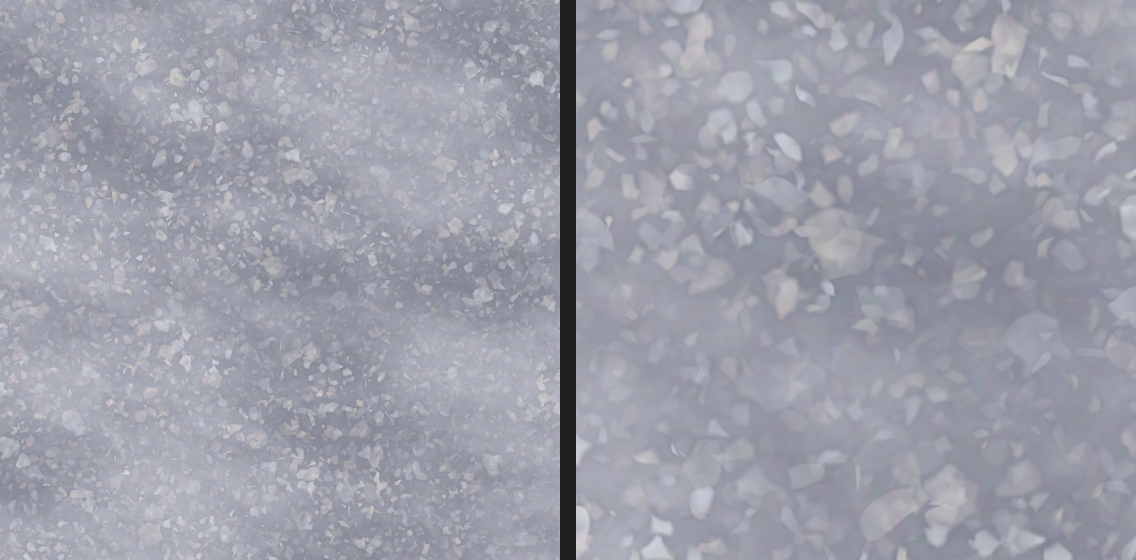
Left, the full canvas; right, a detail of the centre.
A WebGL 1 fragment shader for this texture:

```glsl
precision highp float;
uniform vec2 u_resolution;

#define LAYERS 6
#define COARSE_CELLS 19.0
#define FINE_CELLS 60.0
#define GRAIN_SHARE 0.72
#define EDGE_BLUR 0.0020
#define SHADE_DARK vec3(0.530, 0.540, 0.595)
#define SHADE_LIGHT vec3(0.690, 0.696, 0.742)
#define CHIP_WARM vec3(0.805, 0.785, 0.780)
#define CHIP_COOL vec3(0.775, 0.795, 0.830)
#define CHIP_ROSE vec3(0.765, 0.720, 0.745)

const float TAU = 6.28318;

float hash(vec2 p) {
  vec3 q = fract(vec3(p.xyx) * 0.1031);
  q += dot(q, q.yzx + 33.33);
  return fract((q.x + q.y) * q.z);
}

float noise(vec2 p) {
  vec2 cell = floor(p);
  vec2 f = fract(p);
  f = f * f * (3.0 - 2.0 * f);
  float low = mix(hash(cell), hash(cell + vec2(1.0, 0.0)), f.x);
  float high = mix(hash(cell + vec2(0.0, 1.0)), hash(cell + 1.0), f.x);
  return mix(low, high, f.y);
}

float fbm(vec2 p) {
  float sum = 0.0;
  float weight = 0.5;
  for (int i = 0; i < 5; i++) {
    sum += weight * noise(p);
    p = mat2(1.94, 0.42, -0.42, 1.94) * p + 17.3;
    weight *= 0.5;
  }
  return sum / 0.96875;
}

// Signed distance to a worn chip: a disc cut by five random planes
float chipDistance(vec2 p, vec2 id, float radius) {
  float turn = hash(id + 3.7) * TAU;
  float stretch = hash(id + 8.1);
  p = mat2(cos(turn), -sin(turn), sin(turn), cos(turn)) * p;
  p.y *= 1.0 + 1.5 * stretch * stretch;
  float d = length(p) - radius;
  for (int k = 0; k < 5; k++) {
    float side = float(k);
    float angle = (side + 0.7 * hash(id + side * 5.3 + 1.9)) * TAU / 5.0;
    float reach = radius * mix(0.5, 1.05, hash(id + side * 7.7 + 12.4));
    d = max(d, dot(p, vec2(cos(angle), sin(angle))) - reach);
  }
  return d;
}

vec3 chipColor(vec2 id) {
  float kind = hash(id + 21.6);
  vec3 color = mix(CHIP_COOL, CHIP_WARM, smoothstep(0.3, 0.7, kind));
  color = mix(color, CHIP_ROSE, 0.7 * step(0.88, kind));
  return color + 0.06 * (hash(id + 30.2) - 0.5);
}

// Lays one scattered layer of translucent chips over the ground
vec3 addChips(vec3 color, vec2 uv, float cells, float seed, float cloud, float clump) {
  vec2 warp = vec2(noise(uv * 75.0 + seed), noise(uv * 75.0 + seed + 40.0)) - 0.5;
  vec2 p = (uv + 0.009 * warp) * cells + seed * 0.37;
  vec2 cell = floor(p);
  float blur = EDGE_BLUR * cells;
  float mottle = noise(uv * 105.0 + seed * 2.0);
  for (int y = -1; y <= 1; y++) {
    for (int x = -1; x <= 1; x++) {
      vec2 corner = cell + vec2(float(x), float(y));
      vec2 id = corner + seed * 13.0 + 50.0;
      vec2 center = corner + vec2(hash(id), hash(id + 5.5));
      float radius = mix(0.2, 0.45, hash(id + 15.8));
      float d = chipDistance(p - center, id, radius);
      float strength = hash(id + 26.3);
      float opacity = mix(0.1, 0.78, strength * strength) * clump;
      opacity *= step(hash(id + 35.9), GRAIN_SHARE) * mix(0.5, 1.15, mottle);
      // Faint shadow around each chip
      color -= 0.02 * opacity * (1.0 - smoothstep(0.0, 2.0 * blur, abs(d - blur)));
      vec3 chip = chipColor(id) + 0.09 * (cloud - 0.5) + 0.04 * (mottle - 0.5);
      color = mix(color, chip, opacity * (1.0 - smoothstep(-blur, blur, d)));
    }
  }
  return color;
}

void main() {
  vec2 uv = gl_FragCoord.xy / min(u_resolution.x, u_resolution.y);

  // Hazy ground with broad, mostly level clouds
  vec2 drift = vec2(uv.x * 3.2, uv.y * 6.8 + uv.x * 0.7);
  float cloud = smoothstep(0.22, 0.78, fbm(drift + 4.0));
  float fibre = fbm(vec2(uv.x * 40.0, uv.y * 65.0) + 9.0);
  vec3 color = mix(SHADE_DARK, SHADE_LIGHT, cloud) + 0.05 * (fibre - 0.5);

  // Chips from fine to coarse, gathered in loose clumps
  float clump = mix(0.55, 1.2, smoothstep(0.25, 0.7, fbm(uv * 9.0 + 31.0)));
  for (int i = 0; i < LAYERS; i++) {
    float layer = float(i);
    float cells = mix(FINE_CELLS, COARSE_CELLS, layer / float(LAYERS - 1));
    color = addChips(color, uv, cells, layer * 7.0 + 2.0, cloud, clump);
  }

  // Soft speckle with a slight tint
  vec3 tint = vec3(noise(uv * 150.0), noise(uv * 150.0 + 60.0), noise(uv * 150.0 + 90.0));
  color += 0.022 * (tint - 0.5) + 0.012 * (noise(uv * 260.0 + 25.0) - 0.5);
  gl_FragColor = vec4(clamp(color, 0.0, 1.0), 1.0);
}
```
